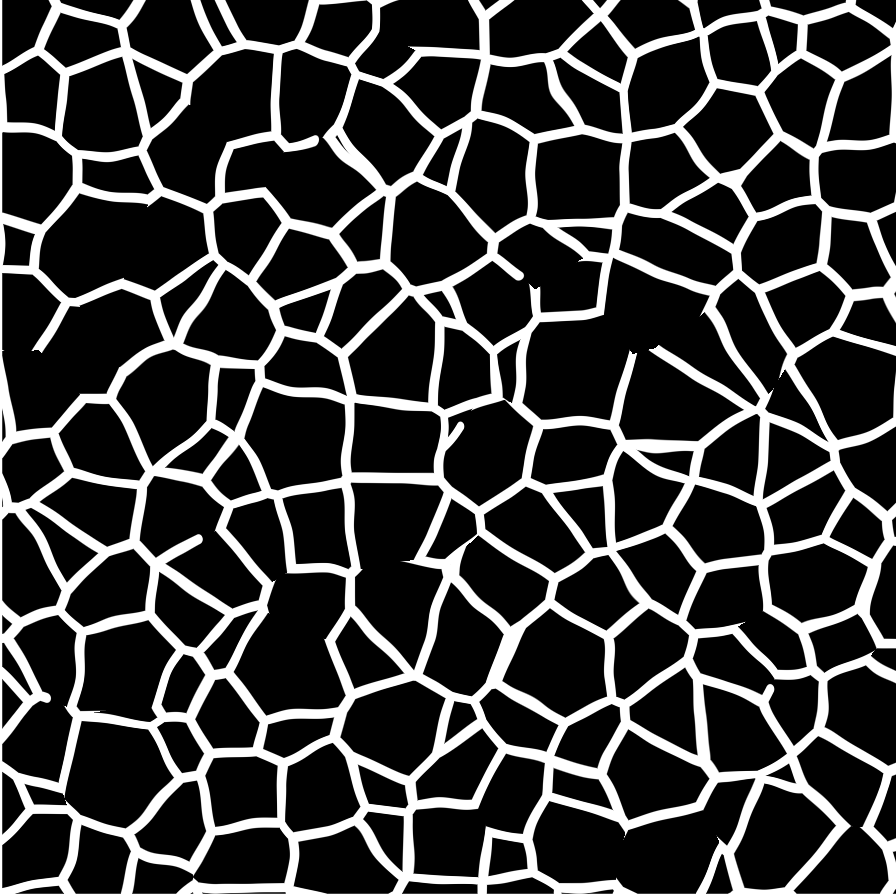
Reproduce this pattern procedurally as a WebGL 1 fragment shader.

```glsl
precision highp float;

uniform vec2 u_resolution;

const float GRAINS_ACROSS = 13.0;
const float LINE_WIDTH = 0.0108;
const float RIM_WIDTH = 0.0025;
const float JITTER = 0.86;
const float SIZE_SPREAD = 0.5;
const float OPEN_SHARE = 0.055;   // borders left out entirely
const float BROKEN_SHARE = 0.075; // up to here, borders stop halfway
const vec3 GRAIN_COLOR = vec3(0.0);
const vec3 BORDER_COLOR = vec3(1.0);

vec3 hash3(vec2 p) {
  vec3 q = fract(p.xyx * vec3(0.1031, 0.1030, 0.0973));
  q += dot(q, q.yxz + 33.33);
  return fract((q.xxy + q.yzz) * q.zyx);
}

vec2 noise2(vec2 p) {
  vec2 cell = floor(p);
  vec2 f = fract(p);
  f = f * f * (3.0 - 2.0 * f);
  vec2 low = mix(hash3(cell).xy, hash3(cell + vec2(1.0, 0.0)).xy, f.x);
  vec2 high = mix(hash3(cell + vec2(0.0, 1.0)).xy, hash3(cell + 1.0).xy, f.x);
  return mix(low, high, f.y) - 0.5;
}

// Grain seed: position in xy, squared reach in z
vec3 seedAt(vec2 id) {
  vec3 h = hash3(id + 41.0);
  return vec3(id + 0.5 + (h.xy - 0.5) * JITTER, SIZE_SPREAD * h.z * h.z);
}

float power(vec2 p, vec3 seed) {
  vec2 d = p - seed.xy;
  return dot(d, d) - seed.z;
}

vec2 owningCell(vec2 p) {
  vec2 base = floor(p);
  vec2 owner = base;
  float best = 1e3;
  for (int y = -2; y <= 2; y++) {
    for (int x = -2; x <= 2; x++) {
      vec2 id = base + vec2(float(x), float(y));
      float reach = power(p, seedAt(id));
      if (reach < best) {
        best = reach;
        owner = id;
      }
    }
  }
  return owner;
}

// Distance to the border of two seeds, ended at its middle when broken
float borderDistance(vec2 p, vec3 a, vec3 b, bool broken) {
  vec2 across = b.xy - a.xy;
  float gap = length(across);
  float d = (power(p, b) - power(p, a)) / (2.0 * gap);
  vec2 along = vec2(-across.y, across.x) / gap;
  along *= along.x < 0.0 ? -1.0 : 1.0;
  float past = max(dot(p - 0.5 * (a.xy + b.xy), along), 0.0);
  return broken ? length(vec2(d, past)) : d;
}

float networkDistance(vec2 p) {
  vec2 owner = owningCell(p);
  vec3 seed = seedAt(owner);
  float nearest = 1e3;
  for (int y = -3; y <= 3; y++) {
    for (int x = -3; x <= 3; x++) {
      vec2 offset = vec2(float(x), float(y));
      float fate = hash3(2.0 * owner + offset + 173.0).x;
      if (dot(offset, offset) > 0.0 && fate > OPEN_SHARE) {
        vec3 other = seedAt(owner + offset);
        bool broken = fate < BROKEN_SHARE;
        nearest = min(nearest, borderDistance(p, seed, other, broken));
      }
    }
  }
  return nearest;
}

float stroke(float d, float halfWidth, float pixel) {
  return 1.0 - smoothstep(-0.7 * pixel, 0.7 * pixel, d - halfWidth);
}

void main() {
  float side = min(u_resolution.x, u_resolution.y);
  vec2 uv = gl_FragCoord.xy / side;
  float pixel = 1.0 / side;

  // Slightly bent grain borders
  vec2 p = uv * GRAINS_ACROSS;
  p += 0.13 * noise2(p * 1.9 + 7.0);
  float d = networkDistance(p) / GRAINS_ACROSS;
  float ink = stroke(d, 0.5 * LINE_WIDTH, pixel);

  // Thin rim on the left and lower sides
  ink = max(ink, stroke(min(uv.x, uv.y), RIM_WIDTH, pixel));

  gl_FragColor = vec4(mix(GRAIN_COLOR, BORDER_COLOR, ink), 1.0);
}
```
